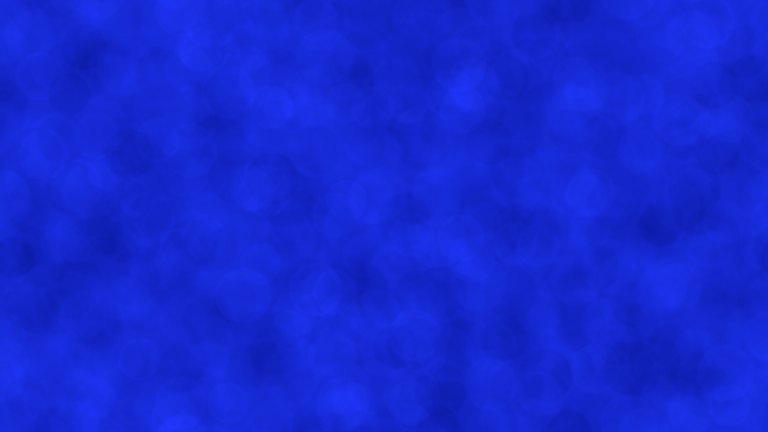
This background is drawn by a Shadertoy shader. Its source:

```glsl
// Deep blue bokeh: many faint overlapping discs over soft wrapping clouds.
#define DISC_GRID vec2(16.0, 9.0)
#define CLOUD_GRID vec2(11.0, 6.0)
#define DISC_LAYERS 8
#define DISC_RADIUS vec2(0.42, 0.60)
#define DISC_SOFTNESS vec2(0.028, 0.11)
#define DISC_STRENGTH 0.028
#define RIM_STRENGTH 0.012
#define CLOUD_STRENGTH 0.17
#define WARP 0.05
#define BASE_COLOR vec3(0.086, 0.159, 0.822)
#define LIGHT_SLOPE vec3(0.25, 0.32, 1.0)

// Integer hash giving three values in 0..1
vec3 hash3(vec3 p) {
    uvec3 v = uvec3(p) * 1664525u + 1013904223u;
    v.x += v.y * v.z; v.y += v.z * v.x; v.z += v.x * v.y;
    v ^= v >> 16u;
    v.x += v.y * v.z; v.y += v.z * v.x; v.z += v.x * v.y;
    return vec3(v >> 8u) / 16777216.0;
}

// Value noise that repeats after a whole number of cells
float wrapNoise(vec2 p, vec2 period, float seed) {
    vec2 cell = floor(p), f = fract(p);
    vec2 w = f * f * f * (f * (f * 6.0 - 15.0) + 10.0);
    vec2 lo = mod(cell, period), hi = mod(cell + 1.0, period);
    float a = hash3(vec3(lo, seed)).x;
    float b = hash3(vec3(hi.x, lo.y, seed)).x;
    float c = hash3(vec3(lo.x, hi.y, seed)).x;
    float d = hash3(vec3(hi, seed)).x;
    return mix(mix(a, b, w.x), mix(c, d, w.x), w.y);
}

// Three octaves of clouds, centred on zero
float clouds(vec2 uv) {
    vec2 period = CLOUD_GRID;
    float sum = 0.0, weight = 0.5;
    for (int i = 0; i < 3; i++) {
        float seed = 40.0 + float(i);
        sum += weight * (wrapNoise(uv * period + 0.37 * float(i), period, seed) - 0.5);
        period *= 2.0;
        weight *= 0.6;
    }
    return sum;
}

// Sum of translucent lighter and darker discs with faint rims
float discs(vec2 uv) {
    float sum = 0.0;
    for (int layer = 0; layer < DISC_LAYERS; layer++) {
        float seed = float(layer);
        vec2 p = uv * DISC_GRID + hash3(vec3(seed, 7.0, 91.0)).xy;
        vec2 cell = floor(p);
        for (int y = -1; y <= 1; y++)
        for (int x = -1; x <= 1; x++) {
            vec2 neighbour = cell + vec2(x, y);
            vec2 id = mod(neighbour, DISC_GRID);
            vec3 place = hash3(vec3(id, seed));
            vec3 style = hash3(vec3(id, seed + 20.0));
            float radius = mix(DISC_RADIUS.x, DISC_RADIUS.y, place.z);
            float softness = mix(DISC_SOFTNESS.x, DISC_SOFTNESS.y, style.y * style.y);
            float dist = length(p - neighbour - place.xy) - radius;
            float fill = 1.0 - smoothstep(-softness, softness, dist);
            float rim = exp(-pow((dist + 0.04) / 0.035, 2.0)) * step(style.y, 0.6);
            sum += DISC_STRENGTH * (2.0 * style.x - 1.0) * fill;
            sum += RIM_STRENGTH * (style.z - 0.4) * rim;
        }
    }
    return sum;
}

void mainImage(out vec4 fragColor, in vec2 fragCoord) {
    vec2 uv = fragCoord / iResolution.xy;

    // Bend the clouds with periodic noise to hide their lattice
    vec2 bend = vec2(wrapNoise(uv * DISC_GRID, DISC_GRID, 60.0),
                     wrapNoise(uv * DISC_GRID, DISC_GRID, 61.0)) - 0.5;
    vec2 warped = uv + WARP * bend * vec2(9.0 / 16.0, 1.0);

    float light = CLOUD_STRENGTH * clouds(warped) + discs(uv);
    vec3 color = BASE_COLOR + LIGHT_SLOPE * light;
    fragColor = vec4(clamp(color, 0.0, 1.0), 1.0);
}
```
